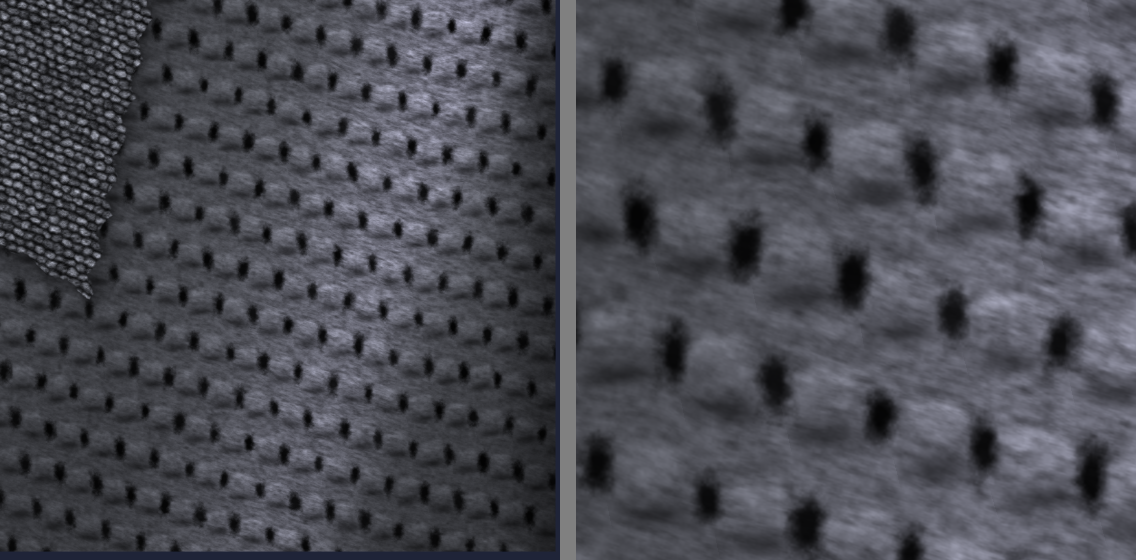
Left, the full canvas; right, a detail of the centre.
A Shadertoy shader for this texture:

```glsl
// Dark sports mesh: a slanted lattice of punched holes with padded bumps between
// them, lit by a soft diagonal fold, under a nubby knit swatch with a pinked edge.
// Holes come from an inverted lattice matrix; the fibres are stretched value noise.

// Lattice, in canvas units with y pointing down
const vec2 STEP_ALONG  = vec2(0.0623, 0.0184);
const vec2 STEP_DOWN   = vec2(0.0182, 0.0822);
const vec2 FIRST_HOLE  = vec2(0.4245, 0.1719);
const vec2 HOLE_RADIUS = vec2(0.0125, 0.0185);
const vec2 BUMP_HALF   = vec2(0.020, 0.021);
const float ROW_BEND   = 0.018;

// Light and colour
const vec3 CLOTH_TINT   = vec3(0.98, 1.0, 1.08);
const vec3 FOLD_TINT    = vec3(0.98, 0.98, 1.11);
const vec3 BORDER_COLOR = vec3(0.12, 0.14, 0.22);
const float BASE_LIGHT  = 0.275;
const float FOLD_LIGHT  = 0.19;

// Swatch and border
const vec2 STITCH_SIZE  = vec2(0.0200, 0.0150);
const float TOOTH_PITCH = 0.070;
const float TOOTH_DEPTH = 0.018;
const vec2 BORDER_START = vec2(0.992, 0.985);

float hash(vec2 p) {
    vec3 q = fract(p.xyx * vec3(0.1031, 0.1030, 0.0973));
    q += dot(q, q.yzx + 33.33);
    return fract((q.x + q.y) * q.z);
}

float noise(vec2 p) {
    vec2 i = floor(p), f = fract(p);
    f = f * f * (3.0 - 2.0 * f);
    return mix(mix(hash(i), hash(i + vec2(1, 0)), f.x),
               mix(hash(i + vec2(0, 1)), hash(i + vec2(1, 1)), f.x), f.y);
}

float fbm(vec2 p) {
    float sum = 0.0, amp = 0.5;
    for (int i = 0; i < 3; i++) {
        sum += amp * noise(p);
        p = p * 2.03 + 17.3;
        amp *= 0.5;
    }
    return sum / 0.875;
}

float tooth(float t) { return abs(fract(t / TOOTH_PITCH) - 0.5) * 2.0 * TOOTH_DEPTH; }

// Signed distance to the swatch, negative inside
float swatchDistance(vec2 p) {
    float right = p.x - (0.277 - 0.21 * p.y - tooth(p.y));
    float below = 0.86 * (p.y - (0.440 + 0.60 * p.x - tooth(p.x + 0.02)));
    return max(right, below) + 0.012 * (fbm(p * 70.0) - 0.5);
}

// Brightness of the diagonal fold, 0 to 1
float foldGlow(vec2 p) {
    float d = p.x - (0.85 - 0.36 * p.y);
    d /= d < 0.0 ? 0.23 : 0.13;
    return exp(-d * d) * mix(1.0, 0.55, p.y);
}

// Brightness of the perforated cloth
float meshShade(vec2 p, float glow) {
    mat2 lattice = mat2(STEP_ALONG, STEP_DOWN);
    vec2 bent = p + vec2(0.0, ROW_BEND * smoothstep(0.68, 0.97, p.x));
    bent += 0.006 * (vec2(noise(p * 24.0), noise(p * 24.0 + 50.0)) - 0.5);
    vec2 q = inverse(lattice) * (bent - FIRST_HOLE);

    // Fibres run along the rows
    vec2 thread = vec2(p.x, bent.y - 0.27 * p.x);
    float fibre = fbm(thread * vec2(75.0, 210.0)) - 0.5;
    float grain = fbm(p * 150.0 + 9.0) - 0.5;
    float light = BASE_LIGHT + FOLD_LIGHT * glow;
    light *= 1.0 - 0.40 * smoothstep(0.86, 1.0, p.x);
    light *= 1.0 - 0.22 * smoothstep(0.35, 1.0, p.y) * (1.0 - glow);
    light *= 1.0 + (0.35 + 0.45 * glow) * fibre + 0.30 * grain;

    // Padded bump midway between two holes, bright above and shaded below
    vec2 b = lattice * (fract(q) - vec2(0.5, fract(q.y) < 0.5 ? 0.0 : 1.0));
    vec2 e = abs(b) - BUMP_HALF + 0.012;
    float edge = length(max(e, 0.0)) + min(max(e.x, e.y), 0.0) - 0.012;
    float bump = 1.0 - smoothstep(-0.008, 0.004, edge);
    light *= 1.0 + bump * (0.10 - 14.0 * b.y);
    vec2 under = (b - vec2(0.003, 0.021)) / vec2(0.021, 0.007);
    light *= 1.0 - 0.42 * exp(-dot(under, under));

    // Punched hole with its own size and depth
    vec2 id = floor(q + 0.5);
    vec2 h = lattice * (q - id) / (HOLE_RADIUS * mix(0.85, 1.15, hash(id)));
    h.x *= 1.0 + 0.3 * (1.0 - min(h.y * h.y, 1.0));
    float hole = 1.0 - smoothstep(0.25, 1.35, length(h) + 0.5 * grain);
    return light * (1.0 - mix(0.80, 0.96, hash(id + 31.0)) * hole);
}

// Brightness of the knit: offset rows of rounded, uneven stitches
float knitShade(vec2 p) {
    vec2 k = mat2(0.92, -0.39, 0.39, 0.92) * p;
    k += 0.009 * (vec2(fbm(p * 55.0), fbm(p * 55.0 + 40.0)) - 0.5);
    k /= STITCH_SIZE;
    k.x += 0.5 * mod(floor(k.y), 2.0);
    vec2 c = fract(k) - 0.5;
    float stitch = 1.0 - smoothstep(0.15, 0.62, length(c * vec2(0.85, 1.1)));
    float yarn = fbm(p * vec2(130.0, 190.0));
    return 0.07 + stitch * mix(0.20, 0.40, hash(floor(k))) * (0.4 + 1.2 * yarn) + 0.16 * (yarn - 0.35);
}

void mainImage(out vec4 fragColor, in vec2 fragCoord) {
    vec2 p = fragCoord / iResolution.xy;
    p.y = 1.0 - p.y;
    float px = 1.0 / iResolution.y;

    // Mesh, darkened by the swatch lying on it
    float glow = foldGlow(p);
    float d = swatchDistance(p);
    float shade = meshShade(p, glow) * (1.0 - 0.5 * exp(-max(d, 0.0) * 38.0));
    vec3 color = shade * mix(CLOTH_TINT, FOLD_TINT, glow);

    // Swatch and border
    color = mix(color, knitShade(p) * CLOTH_TINT, 1.0 - smoothstep(-px, px + 0.002, d));
    vec2 border = smoothstep(BORDER_START - px, BORDER_START + px, p);
    color = mix(color, BORDER_COLOR, max(border.x, border.y));
    fragColor = vec4(max(color, 0.0), 1.0);
}
```
